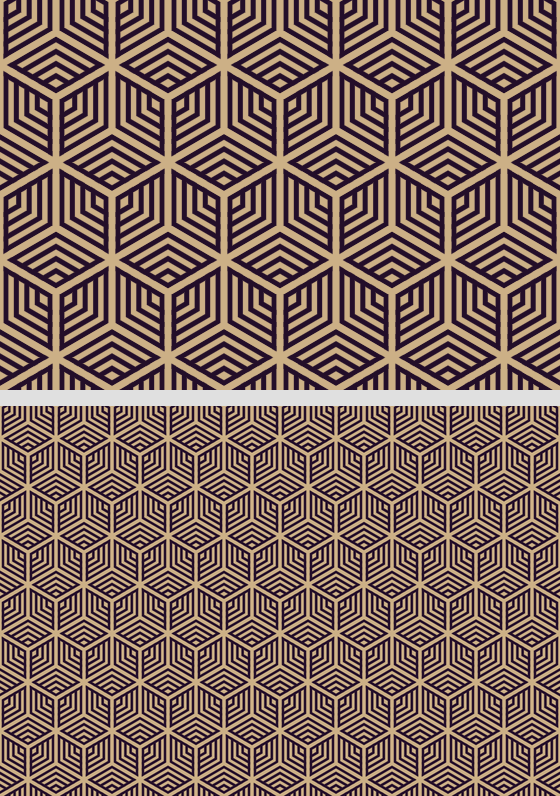
Top, the tile; bottom, the same tile 2 across and 2 down.
A Shadertoy shader for this pattern:

```glsl
const float SQRT3 = 1.7320508;
const vec2 REPEATS = vec2(5.0, 2.0);     // whole periods across and down
const vec3 SAND = vec3(0.80, 0.69, 0.525);
const vec3 PLUM = vec3(0.137, 0.055, 0.16);

// All widths below are fractions of a cube face.
const float MARGIN = 0.06;               // half the sand gap between faces
const float LINE = 0.09;                 // dark line width
const float CHEVRON_STEP = 0.187;
const float CHEVRONS = 4.0;

// Offset from the nearest hexagon centre; each hexagon is one unit wide.
vec2 hexOffset(vec2 p) {
    vec2 period = vec2(1.0, SQRT3);
    vec2 a = mod(p + 0.5 * period, period) - 0.5 * period;
    vec2 b = mod(p, period) - 0.5 * period;
    return dot(a, a) < dot(b, b) ? a : b;
}

// Distances along the face axes, measured from the cube's front corner:
// x is the smaller and y the larger, both from 0 to 1.
vec2 faceCoords(vec2 d) {
    vec3 t = vec3(dot(d, vec2(0.5 * SQRT3, 0.5)),
                  dot(d, vec2(-0.5 * SQRT3, 0.5)),
                  -d.y);
    float low = min(t.x, min(t.y, t.z));
    float high = max(t.x, max(t.y, t.z));
    float middle = -low - high;          // the three projections sum to zero
    return (vec2(middle, high) - low) * 2.0 / SQRT3;
}

float edge(float x, float blur) {
    return smoothstep(-blur, blur, x);
}

float stripe(float x, float centre, float width, float blur) {
    return edge(0.5 * width - abs(x - centre), blur);
}

// Border along the two inner sides, nested chevrons facing the outer corner.
float faceInk(vec2 uv, float blur) {
    float border = stripe(uv.x, MARGIN + 0.5 * LINE, LINE, blur);

    float outermost = 1.0 - MARGIN - 0.5 * LINE;
    float index = clamp(round((outermost - uv.y) / CHEVRON_STEP), 0.0, CHEVRONS - 1.0);
    float chevron = stripe(uv.y, outermost - index * CHEVRON_STEP, LINE, blur);

    float inside = edge(uv.x - MARGIN, blur) * edge(1.0 - MARGIN - uv.y, blur);
    return max(border, chevron) * inside;
}

void mainImage(out vec4 fragColor, in vec2 fragCoord) {
    vec2 p = fragCoord / iResolution.xy * REPEATS * vec2(1.0, SQRT3);
    float blur = 1.5 * REPEATS.x / iResolution.x;
    float ink = faceInk(faceCoords(hexOffset(p)), blur);
    fragColor = vec4(mix(SAND, PLUM, ink), 1.0);
}
```
